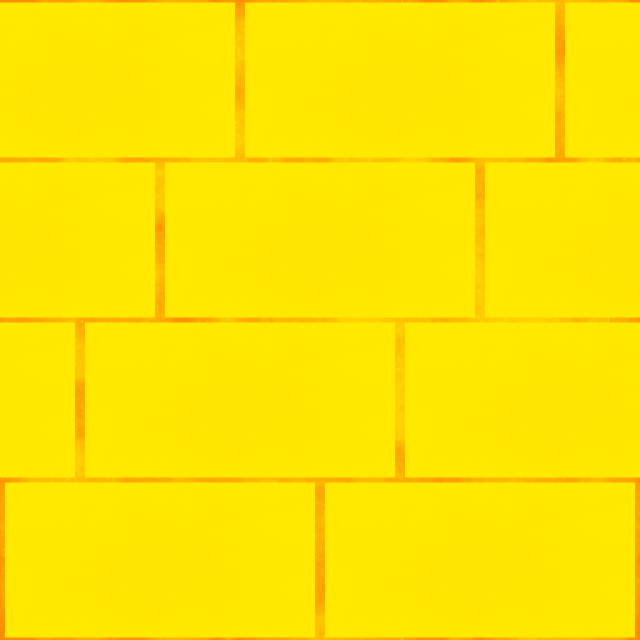
This texture is drawn by a WebGL 1 fragment shader. Its source:

```glsl
precision highp float;

uniform vec2 u_resolution;

const vec2 BRICK_COUNT = vec2(2.0, 4.0);
const float ROW_SHIFT = 0.25;
const vec2 JOINT_HALF = vec2(1.0 / 128.0, 1.0 / 256.0);
const float EDGE_SOFTNESS = 0.0009;

const vec3 BRICK_LIGHT = vec3(1.0, 0.914, 0.0);
const vec3 BRICK_DEEP = vec3(1.0, 0.896, 0.0);
const vec3 JOINT_DARK = vec3(1.0, 0.635, 0.0);
const vec3 JOINT_PALE = vec3(1.0, 0.83, 0.0);
const vec3 JOINT_HOT = vec3(1.0, 0.52, 0.0);
const vec3 SPECK = vec3(1.0, 0.87, 0.12);

float hash(vec2 p) {
    return fract(sin(dot(p, vec2(127.1, 311.7))) * 43758.5453);
}

// Value noise that wraps after period lattice cells
float noise(vec2 p, vec2 period) {
    vec2 i = floor(p);
    vec2 f = fract(p);
    f = f * f * (3.0 - 2.0 * f);
    vec2 a = mod(i, period);
    vec2 b = mod(i + 1.0, period);
    float low = mix(hash(a), hash(vec2(b.x, a.y)), f.x);
    float high = mix(hash(vec2(a.x, b.y)), hash(b), f.x);
    return mix(low, high, f.y);
}

float fbm(vec2 uv, vec2 frequency) {
    float sum = 0.0;
    float amplitude = 0.5;
    for (int i = 0; i < 4; i++) {
        sum += amplitude * noise(uv * frequency, frequency);
        frequency *= 2.0;
        amplitude *= 0.5;
    }
    return sum / 0.9375;
}

// Faint mottling, slightly deeper in the middle and the same on every brick
vec3 brickColor(vec2 cell) {
    vec2 fromCenter = (cell - vec2(0.52, 0.45)) * vec2(1.8, 1.7);
    float depth = 0.6 * (1.0 - smoothstep(0.1, 1.0, length(fromCenter)));
    float mottle = fbm(cell, vec2(12.0, 6.0)) - 0.4;
    return mix(BRICK_LIGHT, BRICK_DEEP, clamp(depth + 0.7 * mottle, 0.0, 1.0));
}

// Weathered mortar: patches, fine grain, rare hot stains, pale specks
vec3 jointColor(vec2 uv, float bedJoint) {
    float patches = fbm(uv, vec2(14.0)) - 0.05 * bedJoint;
    float grain = noise(uv * 220.0, vec2(220.0)) - 0.5;
    float tone = smoothstep(0.2, 0.8, patches) + 0.3 * grain;
    vec3 color = mix(JOINT_DARK, JOINT_PALE, clamp(tone, 0.0, 1.0));
    float stain = 1.0 - smoothstep(0.14, 0.3, patches);
    color = mix(color, JOINT_HOT, 0.7 * stain);
    float specks = smoothstep(0.88, 0.98, noise(uv * 230.0 + 0.37, vec2(230.0)));
    return mix(color, SPECK, 0.5 * specks);
}

void main() {
    vec2 uv = gl_FragCoord.xy / u_resolution;
    float pixel = 1.0 / min(u_resolution.x, u_resolution.y);

    // Each row steps a quarter brick to the right
    vec2 grid = uv * BRICK_COUNT;
    grid.x -= ROW_SHIFT * floor(grid.y);
    vec2 cell = fract(grid);

    // Distance from the joint edges, in canvas units
    vec2 inset = (0.5 - abs(cell - 0.5)) / BRICK_COUNT - JOINT_HALF;
    float blur = max(0.6 * pixel, EDGE_SOFTNESS);
    float brickMask = smoothstep(-blur, blur, min(inset.x, inset.y));
    float bedJoint = 1.0 - smoothstep(-blur, blur, inset.y);

    vec3 color = mix(jointColor(uv, bedJoint), brickColor(cell), brickMask);
    gl_FragColor = vec4(color, 1.0);
}
```
